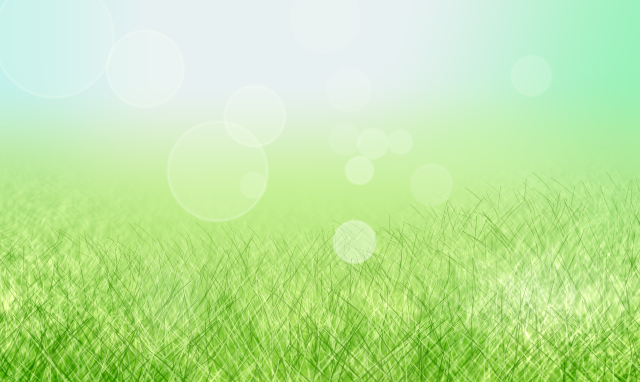
A WebGL 2 fragment shader for this background:

```glsl
#version 300 es
precision highp float;

uniform vec2 u_resolution;
out vec4 outColor;

const vec3 WHITE = vec3(0.97, 1.0, 0.95);
const vec3 DARK_BLADE = vec3(0.34, 0.61, 0.10);
const vec3 LIGHT_BLADE = vec3(0.82, 0.95, 0.56);
const int ROWS = 20;
const int REACH = 6;

float hash(vec2 p) {
    return fract(sin(dot(p, vec2(12.9898, 78.233))) * 43758.5453);
}

float noise(vec2 p) {
    vec2 i = floor(p), f = fract(p);
    f = f * f * (3.0 - 2.0 * f);
    return mix(mix(hash(i), hash(i + vec2(1, 0)), f.x),
               mix(hash(i + vec2(0, 1)), hash(i + vec2(1, 1)), f.x), f.y);
}

float glow(vec2 p, vec2 center, vec2 size) {
    vec2 d = (p - center) / size;
    return exp(-dot(d, d));
}

// Misty sky melting into the meadow
vec3 backdrop(vec2 p) {
    vec3 sky = mix(vec3(0.77, 0.945, 0.92), vec3(0.91, 0.945, 0.95), smoothstep(0.0, 0.45, p.x));
    sky = mix(sky, vec3(0.60, 0.95, 0.73), smoothstep(0.95, 1.75, p.x - 0.25 * (p.y - 0.8)));
    vec3 meadow = mix(vec3(0.56, 0.81, 0.21), vec3(0.70, 0.89, 0.45), smoothstep(0.0, 0.38, p.y));
    meadow = mix(meadow, vec3(0.80, 0.94, 0.64), smoothstep(0.3, 0.62, p.y));
    vec3 color = mix(meadow, sky, smoothstep(0.47, 0.80, p.y));
    color = mix(color, vec3(0.79, 0.97, 0.58), 0.35 * glow(p, vec2(0.75, 0.48), vec2(0.45, 0.12)));
    color = mix(color, vec3(0.78, 0.96, 0.63), 0.4 * glow(p, vec2(1.25, 0.62), vec2(0.3, 0.13)));
    color = mix(color, vec3(0.62, 0.87, 0.46), 0.35 * glow(p, vec2(0.0, 0.53), vec2(0.25, 0.13)));
    return mix(color, vec3(0.56, 0.87, 0.48), 0.4 * glow(p, vec2(1.7, 0.5), vec2(0.28, 0.2)));
}

// Streaks of noise along one direction, bent by a slow warp
float streaks(vec2 p, float angle, vec2 scale) {
    float bend = angle + 0.7 * (noise(p * 4.0 + angle) - 0.5);
    float c = cos(angle), s = sin(angle);
    vec2 q = vec2(c * p.x - s * p.y, s * p.x + c * p.y);
    q.x += 0.06 * bend * noise(p * 7.0);
    return noise(q * scale + angle * 17.0) - 0.5;
}

// Tangled fine texture of the grass, fading with distance
vec3 tangle(vec3 color, vec2 p) {
    float fine = streaks(p, -0.75, vec2(170.0, 30.0)) + streaks(p, 0.65, vec2(170.0, 30.0))
               + streaks(p, 0.05, vec2(150.0, 26.0)) + 0.8 * streaks(p, 1.2, vec2(180.0, 40.0));
    float sides = mix(0.5, 1.0, smoothstep(0.2, 0.75, abs(p.x - 0.75)));
    float near = 1.0 - smoothstep(0.12, 0.45 + 0.2 * sides, p.y);
    return color + vec3(0.19, 0.12, 0.18) * fine * near * sides;
}

// Coverage of one curved, tapering blade
float blade(vec2 p, vec2 root, float height, float lean, float tilt, float halfWidth, float pixel) {
    float t = (p.y - root.y) / height;
    if (t < 0.0 || t > 1.0) return 0.0;
    float slope = tilt + 2.0 * lean * t / height;
    float d = abs(p.x - root.x - lean * t * t) / sqrt(1.0 + slope * slope);
    float w = halfWidth * (1.0 - t * t);
    return (1.0 - smoothstep(max(w - pixel, 0.0), w + 0.7 * pixel, d)) * smoothstep(0.0, 0.3, t);
}

// One row of blades; depth runs from 0 far away to 1 up close
vec3 grassRow(vec3 color, vec2 p, float depth, float row, float pixel) {
    float spacing = mix(0.009, 0.020, depth);
    float rise = 0.13 * smoothstep(0.8, 1.4, p.x) * (1.0 - depth);
    float base = mix(0.33, -0.13, depth) + rise;
    float size = mix(0.06, 0.23, depth);
    if (p.y < base - 0.04 || p.y > base + 1.5 * size) return color;

    // Shear each row its own way so that neighbouring rows cross
    float tilt = (mod(row, 2.0) * 2.0 - 1.0) * (0.1 + 0.75 * hash(vec2(row, 4.0)));
    vec2 q = vec2(p.x - tilt * (p.y - base), p.y);
    float cell = floor(q.x / spacing);
    for (int k = -REACH; k <= REACH; k++) {
        vec2 id = vec2(cell + float(k), row);
        float r = hash(id);
        float s = hash(id + 31.7);
        float tone = hash(id + 67.3);
        vec2 root = vec2((id.x + r) * spacing, base + (s - 0.5) * 0.07);
        float clump = noise(vec2(root.x * 6.0, row * 0.7));
        float height = size * (0.45 + 0.4 * s + 0.6 * clump);
        float lean = (r + 1.4 * clump - 1.2) * spacing * 4.6;
        float cover = blade(q, root, height, lean, tilt, mix(0.0007, 0.0029, depth), pixel);
        float sheen = glow(root, vec2(1.43, 0.18), vec2(0.25, 0.15));
        vec3 tint = mix(DARK_BLADE, LIGHT_BLADE, smoothstep(0.2, 0.65, tone + 0.2 * sheen));
        tint = mix(tint, WHITE, max(sheen * 0.75, 0.45 * (1.0 - depth)) * tone);
        color = mix(color, tint, cover * mix(0.25, 0.72, depth));
    }
    return color;
}

// Translucent light disc with a faint rim
vec3 bokeh(vec3 color, vec2 p, vec2 center, float radius, float fill, float rim) {
    float d = length(p - center) - radius;
    float inside = 1.0 - smoothstep(-0.004, 0.004, d);
    float edge = exp(-pow((d + 0.004) / 0.0035, 2.0));
    return mix(color, WHITE, clamp(fill * inside + 0.7 * rim * edge, 0.0, 1.0));
}

void main() {
    vec2 p = gl_FragCoord.xy / u_resolution.y;
    float pixel = 1.0 / u_resolution.y;
    vec3 color = backdrop(p);
    for (int i = 0; i < ROWS; i++) {
        float depth = float(i) / float(ROWS - 1);
        color = grassRow(color, p, depth, float(i), pixel);
    }
    color = tangle(color, p);

    // Sunlit and shaded patches in the meadow
    float patches = noise(p * vec2(5.0, 9.0)) + 0.6 * noise(p * vec2(14.0, 20.0)) - 0.8;
    color += vec3(0.17, 0.09, 0.15) * patches * (1.0 - smoothstep(0.15, 0.45, p.y));
    float shade = glow(p, vec2(0.22, 0.0), vec2(0.25, 0.12)) + glow(p, vec2(1.02, 0.0), vec2(0.25, 0.10));
    color -= vec3(0.10, 0.07, 0.08) * shade;
    color = mix(color, WHITE, 0.32 * glow(p, vec2(1.43, 0.22), vec2(0.22, 0.10)));
    color = mix(color, WHITE, 0.18 * glow(p, vec2(0.45, 0.20), vec2(0.09, 0.10)));

    // Large rimmed discs
    color = bokeh(color, p, vec2(0.141, 0.902), 0.160, 0.13, 0.22);
    color = bokeh(color, p, vec2(0.380, 0.820), 0.103, 0.20, 0.25);
    color = bokeh(color, p, vec2(0.667, 0.696), 0.082, 0.22, 0.25);
    color = bokeh(color, p, vec2(0.570, 0.552), 0.133, 0.18, 0.24);
    color = bokeh(color, p, vec2(0.852, 0.952), 0.092, 0.10, 0.10);
    // Small discs
    color = bokeh(color, p, vec2(0.928, 0.367), 0.057, 0.42, 0.12);
    color = bokeh(color, p, vec2(0.941, 0.554), 0.038, 0.34, 0.06);
    color = bokeh(color, p, vec2(0.976, 0.624), 0.041, 0.25, 0.04);
    color = bokeh(color, p, vec2(1.048, 0.628), 0.033, 0.22, 0.03);
    color = bokeh(color, p, vec2(0.902, 0.635), 0.042, 0.15, 0.02);
    color = bokeh(color, p, vec2(0.913, 0.765), 0.059, 0.16, 0.03);
    color = bokeh(color, p, vec2(1.391, 0.802), 0.054, 0.20, 0.03);
    color = bokeh(color, p, vec2(0.663, 0.515), 0.035, 0.18, 0.03);
    color = bokeh(color, p, vec2(1.130, 0.517), 0.056, 0.16, 0.03);
    outColor = vec4(clamp(color, 0.0, 1.0), 1.0);
}
```
